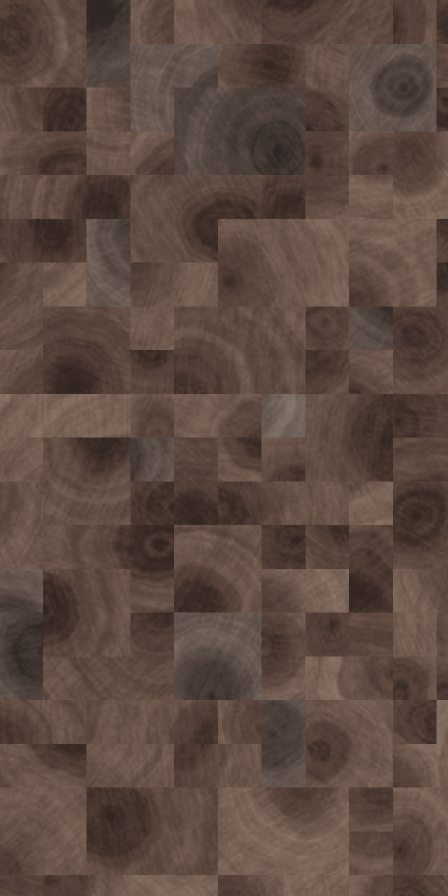
Write a WebGL 2 fragment shader that draws this texture.

```glsl
#version 300 es
precision highp float;
// End-grain wood blocks: overlapping rectangles on a square grid, where the
// highest priority block covering a cell wins. Each block has its own growth
// ring centre, dark heartwood, paler sapwood and fine saw marks.

uniform vec2 u_resolution;
out vec4 fragColor;

const float CELLS_ACROSS = 10.24;
const vec2 GRID_SHIFT = vec2(0.02, 0.52);
const vec3 DARK_WOOD = vec3(0.200, 0.147, 0.130);
const vec3 MID_WOOD = vec3(0.345, 0.264, 0.228);
const vec3 PALE_WOOD = vec3(0.550, 0.458, 0.405);
const float HEART_TONE = 0.23;
const float BLOCK_VARIATION = 0.40;
const float SAPWOOD_GAIN = 0.40;
const float BAND_GAIN = 0.22;
const float RING_GAIN = 0.13;
const float SAW_GAIN = 0.12;
const float GRAIN_GAIN = 0.11;
const int SAMPLES = 2;

float hash(vec2 p) {
    vec3 q = fract(vec3(p.xyx) * 0.1031);
    q += dot(q, q.yzx + 33.33);
    return fract((q.x + q.y) * q.z);
}

vec2 hash2(vec2 p) {
    return vec2(hash(p + 17.3), hash(p + 71.9));
}

float noise(vec2 p) {
    vec2 i = floor(p);
    vec2 f = fract(p);
    f = f * f * (3.0 - 2.0 * f);
    float low = mix(hash(i), hash(i + vec2(1, 0)), f.x);
    float high = mix(hash(i + vec2(0, 1)), hash(i + vec2(1, 1)), f.x);
    return mix(low, high, f.y);
}

float fbm(vec2 p) {
    return 0.57 * noise(p) + 0.29 * noise(p * 2.1 + 5.2) + 0.14 * noise(p * 4.3 + 9.7);
}

// Size in cells of the block anchored at a cell
vec2 blockSize(vec2 anchor) {
    vec2 h = hash2(anchor + 203.0);
    vec2 size = 1.0 + step(vec2(0.30), h);
    size.x += step(0.88, h.x);
    return size;
}

// Finds the lower left cell of the uppermost block at a point
vec2 findBlock(vec2 p) {
    vec2 cell = floor(p);
    vec2 best = cell;
    float bestPriority = -1.0;
    for (int j = 0; j < 2; j++) {
        for (int i = 0; i < 3; i++) {
            vec2 offset = vec2(i, j);
            vec2 anchor = cell - offset;
            vec2 size = blockSize(anchor);
            float priority = hash(anchor + 411.0) + 0.12 * size.x * size.y;
            if (all(lessThan(offset, size)) && priority > bestPriority) {
                bestPriority = priority;
                best = anchor;
            }
        }
    }
    return best;
}

vec3 woodColor(vec2 p) {
    vec2 block = findBlock(p);
    vec2 size = blockSize(block);
    vec2 seed = block * 7.31 + 50.0;
    float variation = hash(seed);

    // Distance from a wobbly ring centre
    vec2 centre = block + size * (0.5 + 1.15 * (hash2(seed + 3.0) - 0.5));
    vec2 d = (p - centre) * mix(vec2(0.85), vec2(1.15), hash2(seed + 8.0));
    float r = length(d) + 0.28 * (fbm(p * 1.5 + seed) - 0.5);

    // Heartwood, broad bands and thin growth rings
    float tone = HEART_TONE + BLOCK_VARIATION * (variation - 0.5);
    tone += SAPWOOD_GAIN * smoothstep(0.2, 1.45, r);
    tone += BAND_GAIN * (noise(vec2(r * 5.0, variation * 90.0)) - 0.5);
    tone += RING_GAIN * (noise(vec2(r * 15.0, variation * 40.0)) - 0.5);
    tone -= 0.15 * smoothstep(0.14, 0.0, r);

    // Saw marks along one direction, stains and pores
    float angle = 6.2832 * hash(seed + 13.0);
    vec2 along = vec2(cos(angle), sin(angle));
    vec2 saw = vec2(dot(p, along), dot(p, vec2(-along.y, along.x)));
    tone += SAW_GAIN * (noise(saw * vec2(2.5, 17.0) + seed) - 0.5);
    tone += 0.22 * (fbm(p * 2.4 + seed * 1.7) - 0.5);
    tone += GRAIN_GAIN * (noise(p * 15.0) - 0.5);

    tone = clamp(tone, 0.0, 1.0);
    vec3 color = mix(DARK_WOOD, MID_WOOD, smoothstep(0.0, 0.43, tone) * 0.5 + tone / 0.86);
    if (tone > 0.43) color = mix(MID_WOOD, PALE_WOOD, (tone - 0.43) / 0.57);

    // A few blocks are greyer
    float grey = 0.35 * step(0.88, hash(seed + 29.0));
    return mix(color, vec3(dot(color, vec3(0.333))), grey);
}

void main() {
    vec3 sum = vec3(0.0);
    for (int j = 0; j < SAMPLES; j++) {
        for (int i = 0; i < SAMPLES; i++) {
            vec2 jitter = (vec2(i, j) + 0.5) / float(SAMPLES) - 0.5;
            vec2 p = (gl_FragCoord.xy + jitter) / u_resolution.x * CELLS_ACROSS;
            sum += woodColor(p + GRID_SHIFT);
        }
    }
    fragColor = vec4(sum / float(SAMPLES * SAMPLES), 1.0);
}
```
